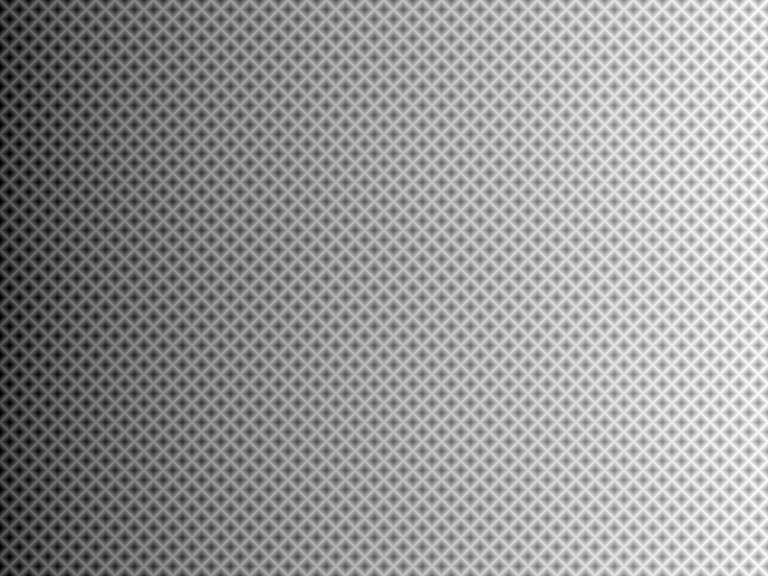
Write a Shadertoy shader that draws this pattern.

```glsl
// A fine diagonal lattice of light creases around dark diamond hollows.
// Each square cell folds into a pyramid field that is zero on its diagonals;
// the field darkens a grey ramp that brightens from left to right.

const float ROWS = 30.0;          // cells over the canvas height
const float RAMP_START = 0.34;    // crease grey at the left edge
const float RAMP_END = 1.0;       // crease grey at the right edge
const float RAMP_CURVE = 0.65;    // below 1: quick rise near the left edge
const float HOLLOW_DEPTH = 0.43;  // darkening at a hollow's centre
const float HOLLOW_CURVE = 0.9;   // below 1: steeper sides, finer creases

// Absolute value with its corner rounded over a given width.
float softAbs(float value, float width) {
    return sqrt(value * value + width * width) - width;
}

// 0 on the cell diagonals, 1 at the midpoints of the cell edges.
float diamondHollow(vec2 cellPos, float softness) {
    vec2 fold = abs(fract(cellPos) - 0.5);
    return 2.0 * softAbs(fold.x - fold.y, softness);
}

// Horizontal grey ramp for the creases.
float creaseGrey(float across) {
    return mix(RAMP_START, RAMP_END, pow(clamp(across, 0.0, 1.0), RAMP_CURVE));
}

void mainImage(out vec4 fragColor, in vec2 fragCoord) {
    // Square cells, counted from the lower left corner
    vec2 cellPos = fragCoord / iResolution.y * ROWS;
    float pixelInCells = ROWS / iResolution.y;

    // Lattice relief, with creases softened by a fraction of a pixel
    float hollow = diamondHollow(cellPos, 0.15 * pixelInCells);
    float shade = HOLLOW_DEPTH * pow(clamp(hollow, 0.0, 1.0), HOLLOW_CURVE);

    // Relief subtracted from the ramp
    float grey = creaseGrey(fragCoord.x / iResolution.x) - shade;
    fragColor = vec4(vec3(clamp(grey, 0.0, 1.0)), 1.0);
}
```
